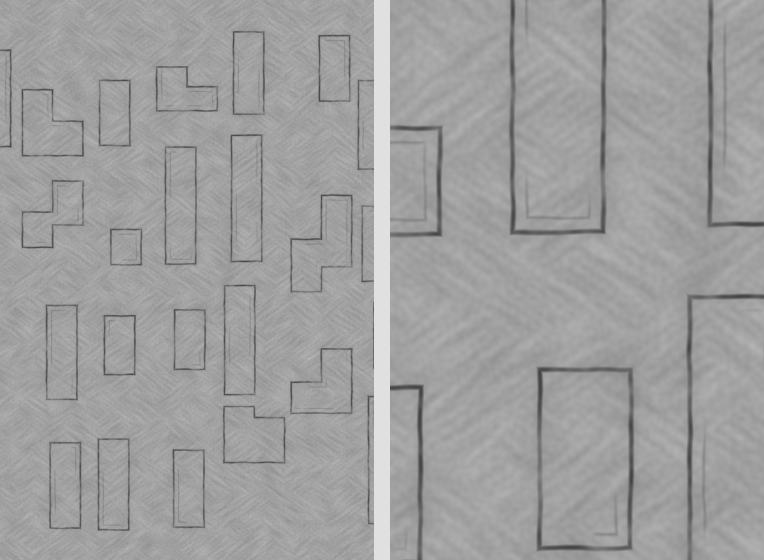
Left, the full canvas; right, a detail of the centre.
Give the GLSL for this texture, as a Shadertoy shader.

```glsl
// Grey paper with scattered upright boxes drawn in soft pencil.
// The paper is crossed, stretched gradient noise; the boxes are box distances
// in jittered column slots, some joined in stepped pairs, inked along |d|.

#define PAPER_TONE 0.633
#define PENCIL_TONE 0.27
#define HATCH_CONTRAST 0.068
#define HATCH_ANGLE 0.62
#define MARGIN vec2(0.034, 0.045)
#define COLUMN_WIDTH 0.120
#define ROW_COUNT 4
#define BOX_WIDTH 0.054
#define LINE_WIDTH 0.0027
#define GHOST_INSET 0.0085

vec2 hash2(vec2 p) {
    vec3 q = fract(p.xyx * vec3(0.1031, 0.1030, 0.0973));
    q += dot(q, q.yzx + 33.33);
    return fract((q.xx + q.yz) * q.zy);
}

float cornerSlope(vec2 corner, vec2 offset) {
    float angle = 6.2832 * hash2(corner).x;
    return dot(vec2(cos(angle), sin(angle)), offset);
}

float gradientNoise(vec2 p) {
    vec2 i = floor(p), f = p - i;
    vec2 u = f * f * f * (f * (f * 6.0 - 15.0) + 10.0);
    vec2 e = vec2(1.0, 0.0);
    return mix(mix(cornerSlope(i, f), cornerSlope(i + e, f - e), u.x),
               mix(cornerSlope(i + e.yx, f - e.yx), cornerSlope(i + e.xx, f - e.xx), u.x), u.y);
}

// Short strokes running along the given angle
float strokes(vec2 p, float angle) {
    float c = cos(angle), s = sin(angle);
    vec2 q = vec2(c * p.x + s * p.y, c * p.y - s * p.x);
    return gradientNoise(q * vec2(28.0, 185.0) + 40.0);
}

float paper(vec2 p) {
    float patches = smoothstep(-0.15, 0.15, gradientNoise(p * 17.0 + 7.0));
    float hatch = mix(strokes(p, HATCH_ANGLE), strokes(p, -HATCH_ANGLE), patches);
    float cloud = gradientNoise(p * 26.0 + 90.0);
    float grain = gradientNoise(p * 240.0);
    return PAPER_TONE + HATCH_CONTRAST * hatch + 0.035 * cloud + 0.035 * grain;
}

// Square-cornered box between two corners
float box(vec2 p, vec2 low, vec2 high) {
    vec2 q = abs(p - 0.5 * (low + high)) - 0.5 * (high - low);
    return max(q.x, q.y);
}

// Height of the border below a row; the inner borders are jittered
float rowBorder(float column, int row) {
    float inner = (row > 0 && row < ROW_COUNT) ? 1.0 : 0.0;
    float jitter = inner * 0.6 * (hash2(vec2(column + 3.0, row + 51)).x - 0.5);
    return MARGIN.y + (float(row) + jitter) * (1.0 - 2.0 * MARGIN.y) / float(ROW_COUNT);
}

// Two overlapping side-by-side boxes, bridged so that no seam shows
float steppedPair(vec2 p, float bottom, float height, vec2 pick) {
    float topA = bottom + height * mix(0.45, 0.8, pick.x);
    float lowB = bottom + height * max(0.0, 0.5 * pick.y - 0.15);
    float d = box(p, vec2(-BOX_WIDTH, bottom), vec2(0.0, topA));
    d = min(d, box(p, vec2(0.0, lowB), vec2(BOX_WIDTH, bottom + height)));
    return min(d, box(p, vec2(-0.4 * BOX_WIDTH, lowB), vec2(0.4 * BOX_WIDTH, topA)));
}

// Distance to the nearest shape in this column
float shapes(vec2 p) {
    float column = floor((p.x - MARGIN.x) / COLUMN_WIDTH);
    float x = p.x - MARGIN.x - (column + 0.5) * COLUMN_WIDTH;
    float d = 1.0;
    for (int row = 0; row < ROW_COUNT; row++) {
        vec2 id = vec2(column + 11.0, row + 5);
        vec2 size = hash2(id), place = hash2(id + 70.0), kind = hash2(id + 130.0);
        float low = rowBorder(column, row) + 0.008;
        float room = rowBorder(column, row + 1) - 0.008 - low;
        float height = min(room * mix(0.38, 1.0, size.x), 0.235);
        float bottom = low + (room - height) * size.y;
        float shift = (place.x - 0.5) * (COLUMN_WIDTH - BOX_WIDTH - 0.012);
        vec2 corner = vec2(shift - 0.5 * BOX_WIDTH, bottom);
        float single = box(vec2(x, p.y), corner, corner + vec2(BOX_WIDTH, height));
        float side = place.y < 0.5 ? -1.0 : 1.0;
        float pair = steppedPair(vec2(x * side, p.y), bottom, height, size.yx);
        if (kind.x > 0.06) d = min(d, kind.y > 0.86 ? pair : single);
    }
    return d;
}

// Coverage of a soft line centred on distance zero
float softLine(float d, float width) {
    float blur = 0.0009 + 0.5 / iResolution.y;
    return 1.0 - smoothstep(0.5 * width - blur, 0.5 * width + blur, abs(d));
}

void mainImage(out vec4 fragColor, in vec2 fragCoord) {
    vec2 p = fragCoord / iResolution.y;
    float d = shapes(p) + 0.0012 * gradientNoise(p * 45.0);

    // Pencil pressure drifts along the outline
    float pressure = 0.76 + 0.6 * gradientNoise(p * 22.0 + 15.0) + 0.4 * gradientNoise(p * 110.0);
    float ink = softLine(d, LINE_WIDTH) * clamp(pressure, 0.4, 1.0);

    // Faint broken second line inside, and a light smudge
    float ghostMask = smoothstep(0.02, 0.22, gradientNoise(p * vec2(24.0, 9.0) + 33.0));
    float ghost = 0.3 * ghostMask * softLine(d + GHOST_INSET, 0.6 * LINE_WIDTH);
    float smudge = 0.12 * exp(-abs(d) / 0.003);

    float tone = mix(paper(p), PENCIL_TONE, max(ink, max(ghost, smudge)));
    fragColor = vec4(vec3(tone), 1.0);
}
```
